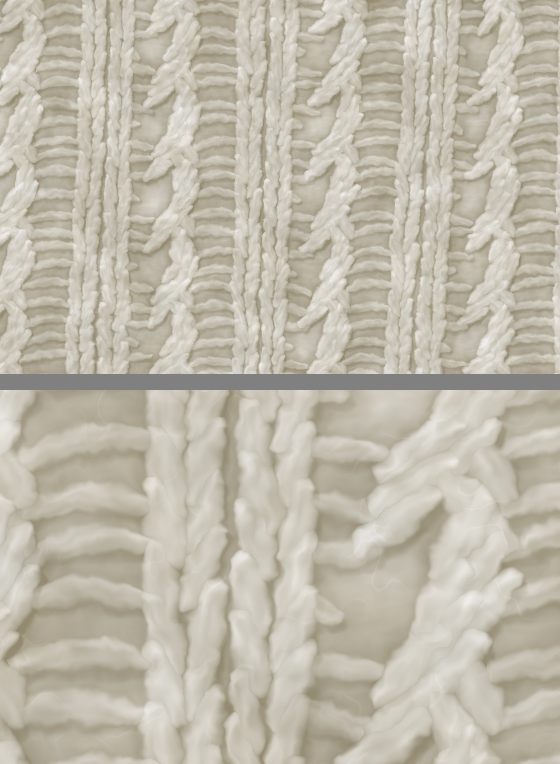
Top: the whole. Bottom: its middle third, enlarged.
A Shadertoy shader for this texture:

```glsl
// Cream lace knit: ribs of slanted stitches, leaning cables with eyelets, and ladders of loose rungs
#define ROWS 20.5          // stitch rows over the canvas height
#define COLUMN 8.8         // width of one rib and cable, in rows
#define REPEAT 4.0         // height of one cable twist, in rows
#define ORIGIN vec2(3.92, 3.28)
#define WOBBLE 0.3         // unevenness of the knitting
#define FIBRE 0.25         // strength of the fibre streaks
#define MOTTLE 0.26        // strength of the broad light and dark areas
#define LIGHT_STEP vec2(-0.1, 0.16)
#define SHADOW_WOOL vec3(0.61, 0.575, 0.485)
#define BRIGHT_WOOL vec3(0.91, 0.90, 0.875)

vec2 hash2(vec2 p) {
    vec3 q = fract(p.xyx * vec3(0.1031, 0.103, 0.0973));
    q += dot(q, q.yzx + 33.33);
    return fract((q.xx + q.yz) * q.zy) * 2.0 - 1.0;
}

float gradientNoise(vec2 p) {
    vec2 i = floor(p), f = p - i;
    vec2 s = f * f * f * (f * (f * 6.0 - 15.0) + 10.0);
    vec2 o = vec2(1.0, 0.0);
    float low = mix(dot(hash2(i), f), dot(hash2(i + o), f - o), s.x);
    float high = mix(dot(hash2(i + o.yx), f - o.yx), dot(hash2(i + 1.0), f - 1.0), s.x);
    return mix(low, high, s.y);
}

// Lays a tapered strand on top; surface holds height, yarn coordinates and nearness
void strand(inout vec4 surface, vec2 p, vec2 a, vec2 b, float width, float lift, float seed) {
    float len = length(b - a);
    vec2 dir = (b - a) / len, r = p - a;
    float along = dot(r, dir), across = dot(r, vec2(-dir.y, dir.x));
    float k = clamp(along / len, 0.0, 1.0);
    float girth = width * (0.65 + 0.35 * sin(3.14 * k));
    float reach = length(vec2(across, along - k * len));
    float d = reach / girth;
    float body = max(0.0, 1.0 - d * d);
    float ply = 0.03 * sin(9.0 * along + 7.0 * across + seed) * body;
    float h = smoothstep(0.0, 0.75, body) * lift * (0.65 + 0.35 * k) + body * width + ply;
    surface.w = max(surface.w, exp(-3.0 * max(reach - girth, 0.0)) * (0.4 + lift));
    if (h > surface.x) surface.xyz = vec3(h, along + seed * 7.0, across + seed * 3.0);
}

void rib(inout vec4 surface, vec2 p, float id) {
    for (int leg = 0; leg < 4; leg++) {
        float n = float(leg), lean = mod(n, 2.0) * 2.0 - 1.0;
        float phase = 0.5 * hash2(vec2(n, id + 20.0)).x;
        for (int j = -1; j <= 1; j++) {
            float row = floor(p.y - phase) + float(j);
            vec2 jitter = hash2(vec2(row + 50.0, n + id * 5.0 + 30.0));
            vec2 c = vec2(0.46 + 0.83 * n - 0.05 * lean, row + phase + 0.5) + 0.06 * jitter;
            vec2 reach = vec2(lean * (0.17 + 0.05 * jitter.y), 0.62);
            strand(surface, p, c - reach, c + reach, 0.4 + 0.04 * jitter.x, 0.34, jitter.x + n);
        }
    }
}

void cable(inout vec4 surface, vec2 p, float id) {
    for (int j = -1; j <= 1; j++) {
        float turn = floor(p.y / REPEAT) + float(j);
        vec2 base = vec2(0.0, turn * REPEAT);
        for (int i = 0; i < 9; i++) {
            float t = float(i) / 8.0, side = mod(float(i), 3.0) - 1.0;
            vec2 jitter = hash2(vec2(turn * 9.0 + float(i) + 70.0, id + 40.0));
            float angle = mix(0.65, 1.25, t) + 0.18 * jitter.x;
            vec2 dir = vec2(cos(angle), sin(angle));
            // The twist sweeps right and then climbs, leaving room for the eyelet
            vec2 c = base + vec2(mix(4.6, 6.4, pow(t, 0.6)), mix(0.2, 3.5, t))
                   + side * mix(0.3, 0.42, t) * vec2(-dir.y, dir.x) + 0.1 * jitter;
            strand(surface, p, c - dir * 0.72, c + dir * 0.72, 0.46 + 0.06 * jitter.y, 0.42, jitter.y + t);
        }
        // Strands that tie this twist to the one above
        for (int i = 0; i < 2; i++) {
            float n = float(i);
            vec2 low = base + vec2(6.65, 3.6 + 0.85 * n), high = base + vec2(5.5 + 0.5 * n, 4.8 + 0.6 * n);
            strand(surface, p, low, high, 0.45, 0.36 - 0.06 * n, turn + n);
        }
    }
}

void rungs(inout vec4 surface, vec2 p, float ladderX, float id) {
    for (int j = -1; j <= 1; j++) {
        float row = floor(p.y) + float(j);
        vec2 jitter = hash2(vec2(row + 90.0, id + 60.0));
        float y = row + 0.5 + 0.18 * jitter.x;
        vec2 q = vec2(ladderX, p.y - 0.22 * sin(ladderX * 1.25));
        strand(surface, q, vec2(0.0, y - 0.2), vec2(2.5, y + 0.2 * jitter.y), 0.33, 0.16, jitter.x);
        // Rungs beside an eyelet are cut short
        float end = abs(mod(row, REPEAT) - 2.0) < 0.6 ? 3.6 : 4.4;
        strand(surface, p, vec2(2.9, y), vec2(end, y - 0.2 + 0.25 * jitter.y), 0.3, 0.17, jitter.y);
    }
}

// The knit at a point given in rows
vec4 knit(vec2 p) {
    float shifted = p.x + 1.2, ladder = p.x - 6.5;
    float id = floor(shifted / COLUMN);
    vec2 local = vec2(mod(shifted, COLUMN) - 1.2, p.y);
    vec4 surface = vec4(0.0, p, 0.0);
    rungs(surface, local, mod(ladder, COLUMN), floor(ladder / COLUMN));
    rib(surface, local, id);
    cable(surface, local, id);
    return surface;
}

void mainImage(out vec4 fragColor, in vec2 fragCoord) {
    vec2 uv = fragCoord / iResolution.y;
    vec2 p = uv * ROWS - ORIGIN;
    // Hand-made drift of the columns and rows, then fuzzy outlines
    p.x -= (0.75 + 0.55 * cos(uv.x * 6.0)) * (uv.y - 0.5);
    p += WOBBLE * vec2(gradientNoise(p * 0.4 + 30.0), gradientNoise(p * 0.4 + 70.0));
    p += 0.14 * vec2(gradientNoise(p * 2.3 + 50.0), gradientNoise(p * 2.3 + 90.0));
    p += 0.06 * vec2(gradientNoise(p * 6.0 + 15.0), gradientNoise(p * 6.0 + 55.0));

    vec4 surface = knit(p);
    float slope = surface.x - knit(p + LIGHT_STEP).x;

    // Flat backing seen through the eyelets, shaded close to the yarn
    vec2 eyelet = vec2(mod(p.x, COLUMN) - 4.6, mod(p.y, REPEAT) - 2.6) / vec2(0.85, 1.05);
    float open = 1.0 - smoothstep(0.5, 1.2, length(eyelet));
    float cover = smoothstep(0.0, 0.3, surface.x);
    float ground = 0.44 + 0.14 * open - 0.32 * surface.w;
    float yarn = 0.22 + 0.63 * surface.x;
    float tone = mix(ground, yarn, cover) + 0.42 * clamp(slope, -0.5, 0.45);

    // Streaks along the yarn, soft mottling and stray hairs
    float streak = gradientNoise(surface.yz * vec2(1.7, 6.0) + 40.0);
    tone += FIBRE * streak * mix(0.3, 1.0, cover) + 0.14 * gradientNoise(p * 2.5 + 80.0);
    tone += MOTTLE * (gradientNoise(p * 0.8 + 110.0) + gradientNoise(p * 0.35 + 140.0));
    float curl = gradientNoise(p * 1.3 + 1.2 * gradientNoise(p * 0.9 + 20.0) + 60.0);
    float hair = 1.0 - smoothstep(0.0, 0.035, abs(curl));
    tone += 0.08 * hair * smoothstep(-0.1, 0.3, gradientNoise(p * 0.8 + 99.0));

    vec3 color = mix(SHADOW_WOOL, BRIGHT_WOOL, clamp(tone, -0.1, 1.08));
    color *= 1.0 - vec3(0.0, 0.012, 0.035) * gradientNoise(p * 0.5 + 120.0);
    fragColor = vec4(color, 1.0);
}
```
